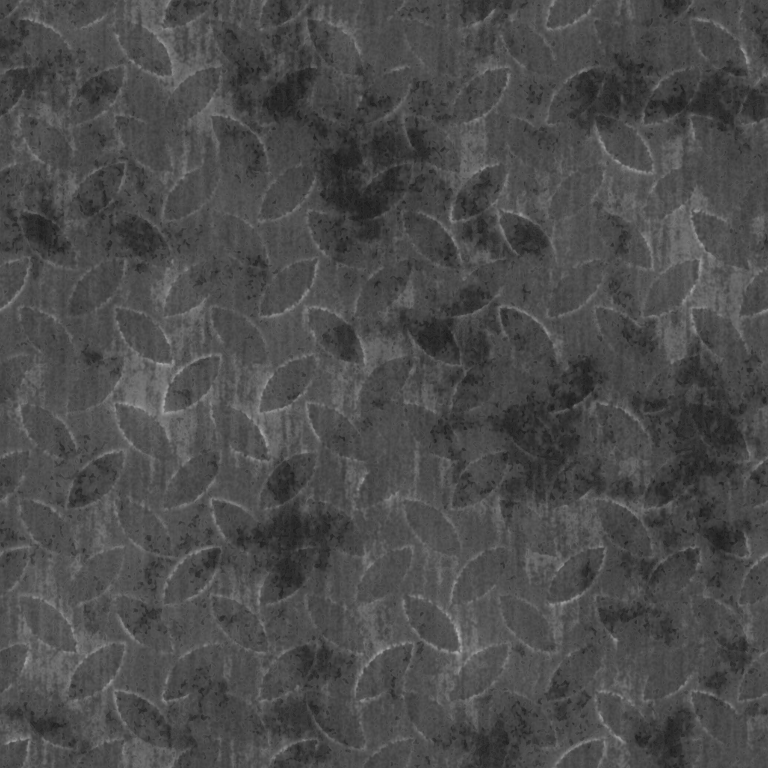
Give the GLSL for this texture, as a Shadertoy shader.

```glsl
// Unit gradient at a lattice point, from an integer hash
vec2 latticeGradient(vec2 cell, float seed) {
    uvec3 v = uvec3(ivec3(cell, seed)) * 1664525u + 1013904223u;
    v.x += v.y * v.z; v.y += v.z * v.x; v.z += v.x * v.y;
    v ^= v >> 16u;
    v.x += v.y * v.z;
    float angle = 6.2831853 * float(v.x >> 8u) / 16777216.0;
    return vec2(cos(angle), sin(angle));
}

// Gradient noise over the unit square, wrapping at its edges
float gradientNoise(vec2 uv, vec2 freq, float seed) {
    vec2 p = uv * freq, i = floor(p), f = p - i;
    vec2 u = f * f * f * (f * (f * 6.0 - 15.0) + 10.0);
    vec2 a = mod(i, freq), b = mod(i + 1.0, freq);
    float n00 = dot(latticeGradient(a, seed), f);
    float n10 = dot(latticeGradient(vec2(b.x, a.y), seed), f - vec2(1, 0));
    float n01 = dot(latticeGradient(vec2(a.x, b.y), seed), f - vec2(0, 1));
    float n11 = dot(latticeGradient(b, seed), f - 1.0);
    return mix(mix(n00, n10, u.x), mix(n01, n11, u.x), u.y);
}

float fbm(vec2 uv, vec2 freq, int octaves, float gain, float seed) {
    float sum = 0.0, amp = 1.0;
    for (int i = 0; i < octaves; i++) {
        sum += amp * gradientNoise(uv, freq, seed + float(i));
        freq *= 2.0;
        amp *= gain;
    }
    return sum;
}

// Signed distance to a pointed lens standing along y
float lensDistance(vec2 p, float halfWidth, float halfLength) {
    p = abs(p);
    float offset = 0.5 * (halfLength * halfLength - halfWidth * halfWidth) / halfWidth;
    bool nearTip = (p.y - halfLength) * offset > p.x * halfLength;
    return nearTip ? length(p - vec2(0, halfLength))
                   : length(p + vec2(offset, 0)) - offset - halfWidth;
}

void mainImage(out vec4 fragColor, in vec2 fragCoord) {
    vec2 uv = fragCoord / iResolution.xy;
    float repeats = 8.0;
    float pixel = repeats / iResolution.y;

    // Layers of weathering
    float cloud = fbm(uv, vec2(3), 4, 0.6, 11.0);
    float ragged = fbm(uv, vec2(7, 6), 6, 0.78, 23.0);
    float streaks = fbm(uv, vec2(90, 9), 2, 0.8, 37.0);
    float grain = fbm(uv, vec2(130, 115), 2, 0.9, 43.0);
    float dust = fbm(uv, vec2(7, 5), 6, 0.75, 59.0);
    float wear = fbm(uv, vec2(9), 5, 0.7, 71.0);

    // Raised lenses: two staggered grids, leaning opposite ways
    float rim = 0.0, halo = 0.0, inside = 0.0;
    for (int k = 0; k < 2; k++) {
        vec2 grid = uv * repeats + 0.5 * float(k);
        vec2 id = mod(floor(grid), repeats);
        vec2 p = fract(grid) - 0.5;
        vec2 axis = vec2(1.0, 2.0 * float(k) - 1.0) * 0.70710678;
        vec2 q = vec2(dot(p, vec2(axis.y, -axis.x)), dot(p, axis));
        float d = lensDistance(q, 0.172, 0.415) + 0.012 * grain;

        vec2 variation = latticeGradient(id, 90.0 + float(k));
        float strength = 0.75 + 0.25 * variation.x;
        strength *= 0.9 + 0.2 * variation.y * sign(q.x) * smoothstep(0.0, 0.06, abs(q.x));
        float line = exp(-pow((d - 0.012) / max(0.023, 0.8 * pixel), 2.0));
        float outside = smoothstep(-pixel, pixel, d);
        rim = max(rim, line * strength);
        halo = max(halo, outside * exp(-max(d, 0.0) / 0.075) * strength);
        inside = max(inside, 1.0 - outside);
    }
    float exposed = smoothstep(-0.55, 0.5, wear + 0.3 * cloud);

    // Bare metal and pale speckled dust
    float tone = 0.304 + 0.05 * cloud + 0.036 * streaks + 0.052 * grain;
    float powder = smoothstep(0.0, 0.75, dust + 0.4 * streaks + 0.25 * grain);
    tone += 0.095 * powder * (1.0 - 0.65 * inside);

    // Dark stains broken up by grain, and pits
    float stain = smoothstep(0.05, 0.6, ragged - 0.4 * cloud + 0.3 * grain + 0.2 * streaks);
    tone -= 0.1 * stain * (1.0 - 0.6 * halo * exposed);
    tone -= 0.06 * smoothstep(0.25, 0.6, grain + 0.3 * ragged);
    tone -= 0.012 * inside;

    // Rubbed edges
    tone += exposed * (0.125 * rim * (1.0 + 1.1 * grain) + 0.055 * halo);

    fragColor = vec4(vec3(clamp(tone, 0.12, 0.65)), 1.0);
}
```
